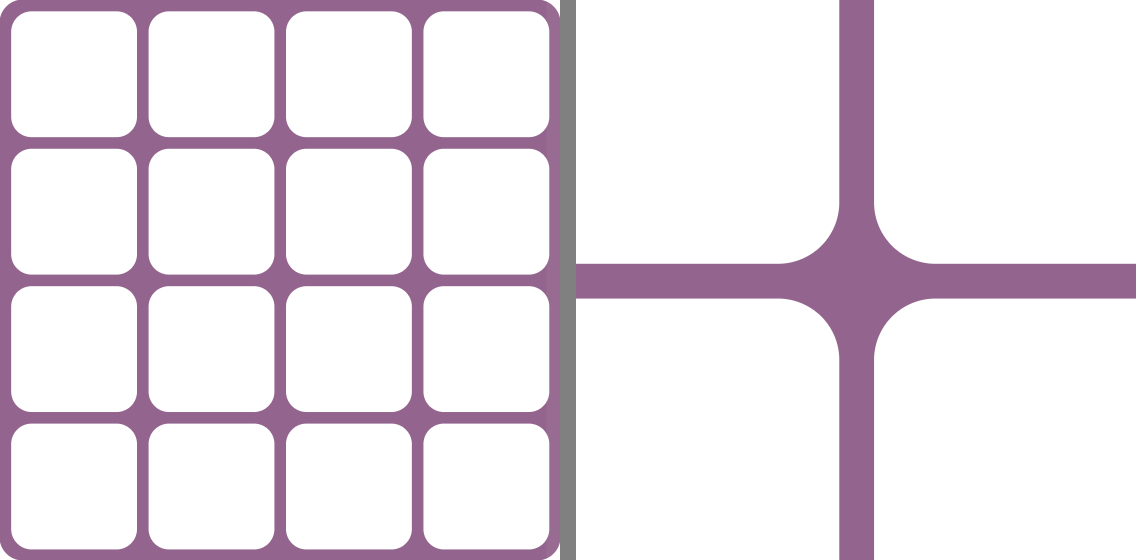
Left, the full canvas; right, a detail of the centre.
Reproduce this pattern procedurally as a WebGL 1 fragment shader.

```glsl
precision highp float;

uniform vec2 u_resolution;

#define REPEATS 4.0
#define PITCH 0.2454
#define GAP 0.0207
#define CELL_RADIUS 0.0365
#define OUTER_RADIUS 0.041
#define GRID_CENTER vec2(0.5004, 0.4993)
#define FADE_START 0.976
#define PLUM vec3(0.578, 0.396, 0.557)
#define FADED_PLUM vec3(0.596, 0.424, 0.573)
#define PAPER vec3(1.0)

float roundedBox(vec2 p, vec2 halfSize, float radius) {
  vec2 q = abs(p) - halfSize + radius;
  return length(max(q, 0.0)) + min(max(q.x, q.y), 0.0) - radius;
}

// Coverage of a shape from its signed distance, softened over one pixel
float coverage(float dist, float pixel) {
  return clamp(0.5 - dist / pixel, 0.0, 1.0);
}

void main() {
  vec2 uv = gl_FragCoord.xy / u_resolution;
  float pixel = 1.0 / min(u_resolution.x, u_resolution.y);

  // Nearest cell, clamped so the frame holds no partial cells
  vec2 grid = (uv - GRID_CENTER) / PITCH + 0.5 * REPEATS;
  vec2 cell = clamp(floor(grid), 0.0, REPEATS - 1.0);
  vec2 local = (grid - cell - 0.5) * PITCH;

  float window = coverage(roundedBox(local, vec2(0.5 * (PITCH - GAP)), CELL_RADIUS), pixel);

  // The frame fills the canvas; only its rounded corners show paper.
  // Growing it by half a pixel keeps the straight border solid.
  float frame = coverage(roundedBox(uv - 0.5, vec2(0.5), OUTER_RADIUS) - 0.5 * pixel, pixel);

  // Slightly faded strip along the right border
  float fade = smoothstep(FADE_START - 0.002, FADE_START + 0.002, uv.x);
  vec3 ink = mix(PLUM, FADED_PLUM, fade);

  gl_FragColor = vec4(mix(PAPER, ink, frame * (1.0 - window)), 1.0);
}
```
